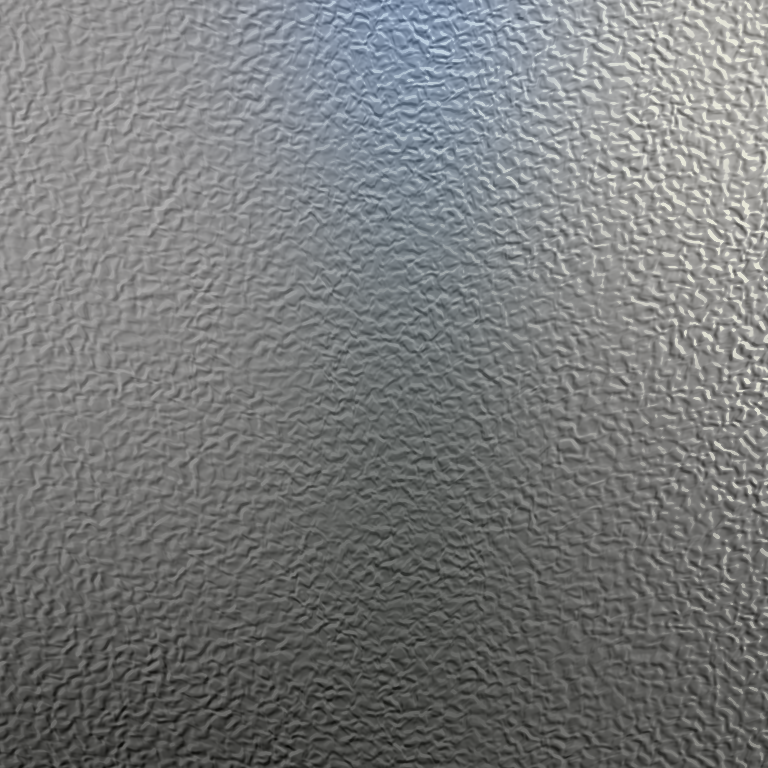
Give the GLSL for this texture, as a WebGL 1 fragment shader.

```glsl
precision highp float;
// Hammered sheet metal: a warped gradient-noise relief lit by a light whose
// direction fans out across the sheet, over a broad grey reflection with a
// blue sky patch at the top and a warm, glittering glow along the right.

uniform vec2 u_resolution;

#define GRAIN vec2(80.0, 96.0)  // bumps across the canvas
#define WARP 0.28               // how much the bumps wriggle
#define FINE 0.22               // weight of the fine relief
#define STEP 0.36               // sampling distance for the slope
#define RELIEF 0.066            // shading contrast of the bumps
#define GLITTER 0.36            // strength of the sparkles
#define SHADOW vec3(0.32, 0.32, 0.31)
#define STEEL vec3(0.575, 0.57, 0.57)
#define SKY vec3(-0.06, 0.005, 0.10)
#define GLOW vec3(0.10, 0.10, 0.085)
#define SPARK vec3(1.0, 1.0, 0.93)

vec2 hash2(vec2 p) {
  p = vec2(dot(p, vec2(127.1, 311.7)), dot(p, vec2(269.5, 183.3)));
  return fract(sin(p) * 43758.55);
}

vec2 gradientAt(vec2 cell) {
  float angle = 6.2832 * hash2(cell).x;
  return vec2(cos(angle), sin(angle));
}

float gradientNoise(vec2 p) {
  vec2 i = floor(p), f = fract(p);
  vec2 u = f * f * f * (f * (f * 6.0 - 15.0) + 10.0);
  vec2 e = vec2(1.0, 0.0);
  float a = dot(gradientAt(i), f);
  float b = dot(gradientAt(i + e.xy), f - e.xy);
  float c = dot(gradientAt(i + e.yx), f - e.yx);
  float d = dot(gradientAt(i + e.xx), f - e.xx);
  return mix(mix(a, b, u.x), mix(c, d, u.x), u.y);
}

// Flattened plateaus with soft sides, plus a finer ripple.
float height(vec2 p, float fine) {
  vec2 bend = vec2(gradientNoise(p * 0.7 + 31.0), gradientNoise(p * 0.7 + 77.0));
  p += WARP * 2.0 * bend;
  float bumps = gradientNoise(p) + fine * gradientNoise(p * 1.9 + 13.0);
  return smoothstep(-0.46, 0.46, bumps);
}

// Soft elliptical spot, 1 at its centre.
float spot(vec2 uv, vec2 centre, vec2 radius) {
  vec2 d = (uv - centre) / radius;
  return exp(-dot(d, d));
}

void main() {
  vec2 uv = gl_FragCoord.xy / u_resolution;

  // Broad regions of the reflection
  float sky = spot(uv, vec2(0.53, 1.04), vec2(0.21, 0.25));
  float haze = spot(uv, vec2(0.55, 0.75), vec2(0.16, 0.28));
  float dim = spot(uv, vec2(0.53, 0.36), vec2(0.18, 0.32));
  float corner = spot(uv, vec2(0.15, 0.0), vec2(0.45, 0.20));
  float glow = spot(uv, vec2(0.95, 0.92), vec2(0.32, 0.36));
  float edge = spot(uv, vec2(1.03, 0.48), vec2(0.15, 0.46));
  float bright = clamp(glow + 0.75 * edge + 0.45 * sky, 0.0, 1.0);

  vec3 color = mix(SHADOW, STEEL, smoothstep(-0.15, 0.95, uv.y));
  color += 0.04 * spot(uv, vec2(0.0, 0.5), vec2(0.35, 0.35));
  color -= vec3(0.065, 0.055, 0.06) * dim + 0.075 * corner;
  color += SKY * sky + GLOW * glow + 0.03 * edge;
  color += vec3(-0.055, -0.025, -0.005) * haze;

  // Slope of the relief towards the light
  vec2 light = normalize(vec2(2.4 * (uv.x - 0.5), 0.9));
  vec2 p = uv * GRAIN;
  p += 0.8 * vec2(gradientNoise(uv * 9.0), gradientNoise(uv * 9.0 + 40.0));
  float fine = FINE + 0.3 * max(dim, haze) + 0.15 * sky;
  float slope = (height(p, fine) - height(p + light * STEP, fine)) / STEP;

  // Bump shading in uneven patches, stronger in glow and dark corner
  float uneven = 1.0 + 0.7 * gradientNoise(uv * 17.0 + 21.0);
  float contrast = RELIEF * uneven * (1.0 + 0.7 * bright + 0.45 * corner);
  color += contrast * clamp(slope, -2.0, 1.3);

  // Sparkles on faces turned to the light, rarer away from the glow
  float rarity = mix(1.15, 0.5, bright);
  float sparkle = smoothstep(rarity, rarity + 0.6, slope);
  float patches = 0.8 + 0.8 * gradientNoise(uv * 24.0 + 5.0);
  vec3 tint = mix(SPARK, vec3(0.85, 0.94, 1.0), sky);
  color = mix(color, tint * 0.93, clamp(GLITTER * 2.6 * bright * patches * sparkle, 0.0, 0.85));

  // Fine surface grain
  color += 0.012 * gradientNoise(uv * 210.0);
  gl_FragColor = vec4(clamp(color, 0.0, 1.0), 1.0);
}
```
